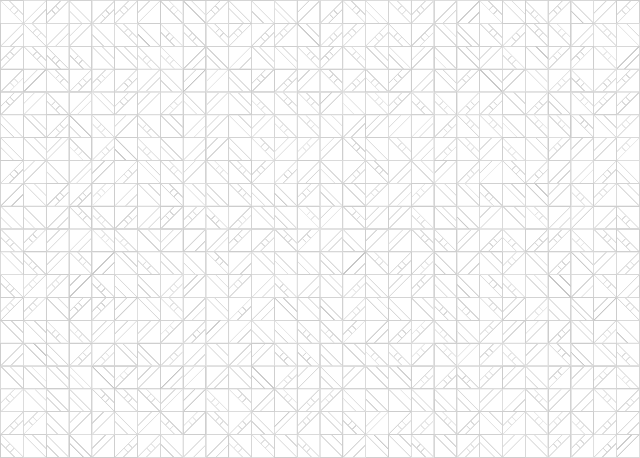
A Shadertoy shader for this pattern:

```glsl
#define TILES vec2(28.0, 20.0)
#define INSET 0.001
#define LADDER_OFFSET 0.37
#define PLAIN_OFFSET vec2(0.32, 0.5)
#define GRID_WIDTH 0.015
#define LINE_WIDTH 0.011
#define BOLD_WIDTH 0.016
#define INK 0.58
#define LADDER_SHARE 0.48
#define BOLD_SHARE 0.18
#define SOFTNESS 1.2

const float INV_SQRT2 = 0.70710678;

float hash(vec2 p, float seed) {
    vec3 q = fract(vec3(p.xyx + seed * 7.31) * vec3(0.1031, 0.1030, 0.0973));
    q += dot(q, q.yzx + 33.33);
    return fract((q.x + q.y) * q.z);
}

// Box-filtered coverage, so hairlines fade instead of breaking up
float stroke(float dist, float width, float blur) {
    return clamp(0.5 * (width + blur) - abs(dist), 0.0, min(width, blur)) / blur;
}

// Two parallel diagonals, each with its own tone, optionally joined by a square
float diagonalStrip(vec2 p, float offset, vec2 tone, float width, bool ladder, float blur) {
    float across = (p.x + p.y - 1.0) * INV_SQRT2;
    float along = (p.x - p.y) * INV_SQRT2;
    float gap = offset * INV_SQRT2;

    float lines = max(tone.x * stroke(across, width, blur),
                      tone.y * stroke(across + gap, width, blur));
    if (ladder) {
        float inside = clamp((0.5 * gap - abs(across + 0.5 * gap)) / blur + 0.5, 0.0, 1.0);
        float rungs = stroke(abs(along) - 0.5 * gap, width, blur);
        lines = max(lines, tone.y * rungs * inside);
    }
    return lines;
}

void mainImage(out vec4 fragColor, in vec2 fragCoord) {
    // Tile coordinates
    float margin = INSET * iResolution.x;
    vec2 tileSize = (iResolution.xy - 2.0 * margin) / TILES;
    vec2 grid = (fragCoord - margin) / tileSize;
    vec2 id = clamp(floor(grid), vec2(0.0), TILES - 1.0);
    vec2 p = grid - id;
    float blur = SOFTNESS / tileSize.y;

    // Tile edges, each segment inked a little differently
    vec2 edge = min(abs(p), abs(1.0 - p));
    vec2 corner = id + step(0.5, p);
    float upright = mix(0.75, 1.2, hash(vec2(corner.x, id.y), 6.0));
    float level = mix(0.75, 1.2, hash(vec2(id.x, corner.y), 7.0));
    float outline = max(upright * stroke(edge.x, GRID_WIDTH, blur),
                        level * stroke(edge.y, GRID_WIDTH, blur));

    // Random orientation, strip kind, spacing and weight
    vec2 flip = step(0.5, vec2(hash(id, 1.0), hash(id, 2.0)));
    vec2 turned = mix(p, 1.0 - p, flip);
    bool ladder = hash(id, 3.0) < LADDER_SHARE;
    bool bold = !ladder && hash(id, 4.0) < BOLD_SHARE;
    float offset = ladder ? LADDER_OFFSET
                          : mix(PLAIN_OFFSET.x, PLAIN_OFFSET.y, hash(id, 8.0));
    float width = bold ? BOLD_WIDTH : LINE_WIDTH;
    vec2 tone = mix(vec2(0.65), vec2(1.3), vec2(hash(id, 5.0), hash(id, 9.0)));
    float strip = diagonalStrip(turned, offset, tone, width, ladder, blur);

    fragColor = vec4(vec3(1.0 - INK * max(outline, strip)), 1.0);
}
```
